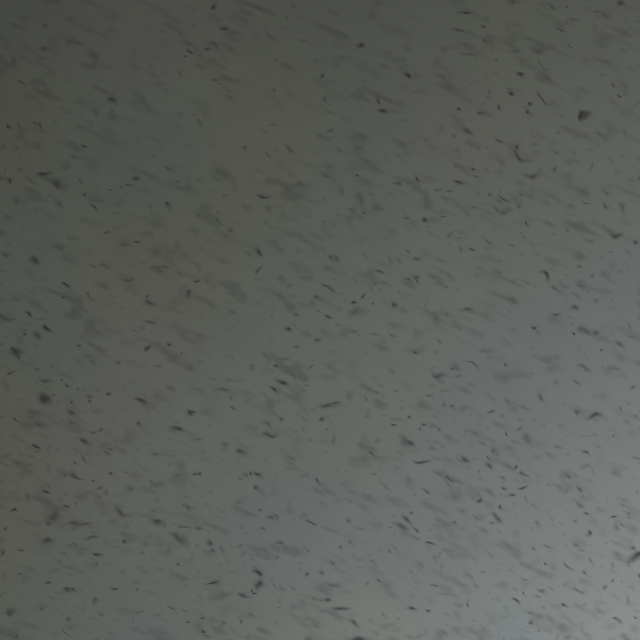
Give the GLSL for this texture, as a Shadertoy shader.

```glsl
vec3 hash3(vec2 p) {
    vec3 q = fract(p.xyx * vec3(0.1031, 0.1030, 0.0973));
    q += dot(q, q.yxz + 33.33);
    return fract((q.xxy + q.yzz) * q.zyx);
}

float noise(vec2 p) {
    vec2 i = floor(p), f = fract(p);
    f = f * f * (3.0 - 2.0 * f);
    return mix(mix(hash3(i).x, hash3(i + vec2(1, 0)).x, f.x),
               mix(hash3(i + vec2(0, 1)).x, hash3(i + vec2(1, 1)).x, f.x), f.y);
}

vec2 rotate(vec2 p, float angle) {
    float c = cos(angle), s = sin(angle);
    return vec2(c * p.x + s * p.y, c * p.y - s * p.x);
}

// Soft elongated specks, one candidate per jittered grid cell
float flecks(vec2 p, float cells, float seed, float tilt, float presence) {
    vec2 cell = floor(p * cells);
    float light = 1.0;
    for (int y = -1; y <= 1; y++)
    for (int x = -1; x <= 1; x++) {
        vec2 id = cell + vec2(x, y);
        vec3 place = hash3(id + seed);
        vec3 form = hash3(id + seed + 57.0);
        vec2 d = rotate(p * cells - id - place.xy, tilt + (form.x - 0.5) * 1.1);
        d.y += (form.z - 0.5) * 1.6 * d.x * d.x;
        vec2 size = vec2(mix(0.13, 0.38, form.y * form.y), mix(0.07, 0.13, form.z));
        float body = exp(-1.3 * dot(d / size, d / size));
        float strength = 0.07 + 0.38 * pow(place.z, 4.0);
        float present = smoothstep(0.0, 0.15, presence - hash3(id + seed + 113.0).x);
        light *= 1.0 - body * strength * present;
    }
    return light;
}

void mainImage(out vec4 fragColor, in vec2 fragCoord) {
    vec2 uv = fragCoord / iResolution.xy;
    float down = 1.0 - uv.y;

    // Dim light rising toward the lower right corner
    float glow = 0.285 + 0.045 * uv.x + 0.075 * down + 0.13 * uv.x * down;
    glow += 0.03 * exp(-9.0 * dot(uv - vec2(1, 0), uv - vec2(1, 0)));
    glow += 0.018 * (noise(uv * 3.5 + 4.0) - 0.5);
    float warmth = 1.0 - smoothstep(0.29, 0.47, glow);
    vec3 tint = mix(vec3(0.96, 1.0, 0.985), vec3(0.975, 1.0, 0.92), warmth);
    tint.r += 0.025 * (noise(uv * 4.0 + 21.0) - 0.5);
    tint.b += 0.03 * (noise(uv * 5.0 + 37.0) - 0.5);

    // Ragged outlines and a tilt that flattens toward the lower left
    vec2 warp = vec2(noise(uv * 75.0), noise(uv * 75.0 + 50.0)) - 0.5;
    vec2 p = uv + 0.009 * warp;
    float tilt = -0.55 + 0.4 * down * (1.0 - uv.x);

    // Faint smudges drawn out along the grain
    vec2 grain = rotate(uv, -0.4);
    float smudge = noise(grain * vec2(32, 75)) + 0.6 * noise(grain * vec2(65, 150) + 9.0);
    float shade = 1.0 - 0.13 * smoothstep(0.85, 1.6, smudge);
    shade *= 1.0 + 0.025 * (noise(grain * vec2(14, 30)) - 0.5);

    // Sparse broad flecks above, dense small ones below and to the right
    float cluster = noise(uv * 9.0 + 13.0) - 0.5;
    float density = 0.42 + 0.25 * down + 0.1 * uv.x + 0.6 * cluster;
    shade *= flecks(p, 19.0, 3.0, tilt, density - 0.12 - 0.25 * uv.x * down);
    shade *= flecks(p, 31.0, 211.0, tilt, density);
    shade *= flecks(p, 47.0, 419.0, tilt, density - 0.22 + 0.3 * down);

    fragColor = vec4(glow * tint * shade, 1.0);
}
```
